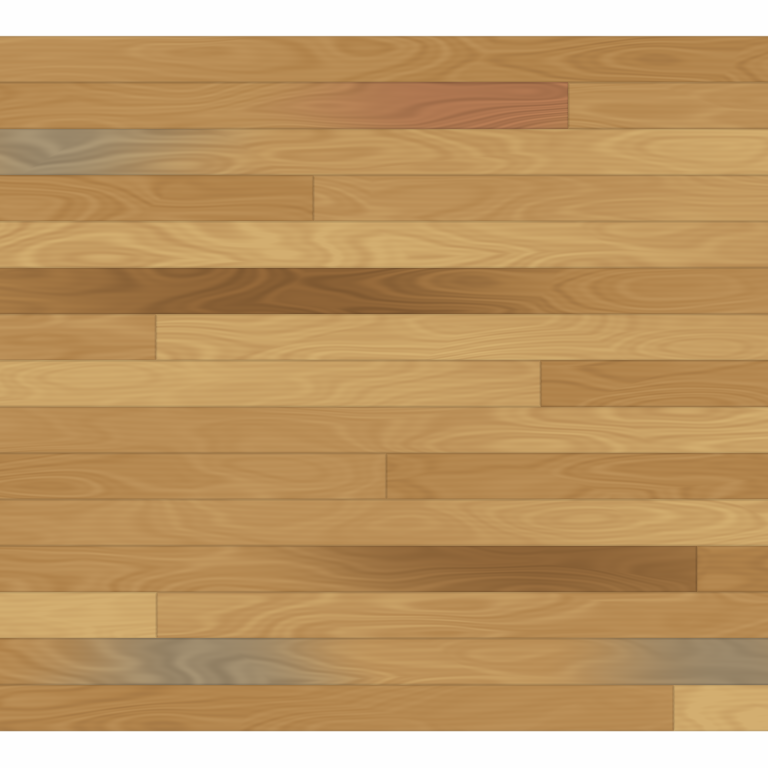
Write a Shadertoy shader that draws this texture.

```glsl
const int ROWS = 15;
const float FLOOR_TOP = 0.953;
const float FLOOR_BOTTOM = 0.048;
const float SEAM_WIDTH = 0.0016;
const float SEAM_DARKENING = 0.13;
const vec2 GRAIN_SCALE = vec2(7.0, 38.0);
const float RING_DENSITY = 15.0;
const float RING_CONTRAST = 0.17;
const float TONE_DRIFT = 0.16;

const vec3 MARGIN = vec3(0.995);
const vec3 BROWN = vec3(0.61, 0.44, 0.25);
const vec3 OCHRE = vec3(0.69, 0.51, 0.29);
const vec3 TAN = vec3(0.74, 0.57, 0.35);
const vec3 CREAM = vec3(0.81, 0.66, 0.42);
const vec3 STAIN_COLORS[3] = vec3[3](
    vec3(0.57, 0.52, 0.43), vec3(0.66, 0.43, 0.30), vec3(0.51, 0.35, 0.19));

// Rows run from the top; joint 0 means one board with a gradual tone change
const float JOINT[ROWS] = float[ROWS](
    0.0, 0.74, 0.0, 0.408, 0.0, 0.0, 0.203, 0.704, 0.0, 0.503, 0.0, 0.907, 0.204, 0.0, 0.877);
const float TONE_LEFT[ROWS] = float[ROWS](
    0.52, 0.5, 0.7, 0.42, 0.95, 0.2, 0.6, 0.87, 0.52, 0.5, 0.5, 0.48, 0.97, 0.55, 0.5);
const float TONE_RIGHT[ROWS] = float[ROWS](
    0.48, 0.62, 0.95, 0.68, 0.72, 0.5, 0.85, 0.4, 0.92, 0.36, 0.95, 0.38, 0.65, 0.6, 0.92);

// Stains: row, centre, half length, colour index
const int STAINS = 6;
const vec4 STAIN[STAINS] = vec4[STAINS](
    vec4(2.0, 0.06, 0.36, 0.0), vec4(13.0, 0.25, 0.27, 0.0), vec4(13.0, 0.96, 0.30, 0.0),
    vec4(1.0, 0.66, 0.36, 1.0), vec4(11.0, 0.70, 0.48, 2.0), vec4(5.0, 0.36, 0.50, 2.0));

float hash(vec2 p) {
    return fract(sin(dot(p, vec2(127.1, 311.7))) * 4375.85);
}

// Layered, mutually bent sines, roughly -1 to 1
float waves(vec2 p) {
    float sum = 0.0, amplitude = 0.55;
    for (int i = 0; i < 4; i++) {
        sum += amplitude * sin(p.x + 1.4 * sin(p.y));
        p = mat2(0.8, 0.6, -0.6, 0.8) * p * 1.75 + 2.3;
        amplitude *= 0.45;
    }
    return sum;
}

// Distance to the nearest scattered knot centre
float knotDistance(vec2 p) {
    float nearest = 9.0;
    vec2 cell = floor(p);
    for (int j = -1; j <= 1; j++)
    for (int i = -1; i <= 1; i++) {
        vec2 c = cell + vec2(i, j);
        vec2 center = c + vec2(hash(c), hash(c + 17.0));
        nearest = min(nearest, length(p - center));
    }
    return nearest;
}

vec3 woodColor(float tone) {
    vec3 color = mix(BROWN, OCHRE, clamp(tone * 3.0, -0.8, 1.0));
    color = mix(color, TAN, clamp(tone * 3.0 - 1.0, 0.0, 1.0));
    return mix(color, CREAM, clamp(tone * 3.0 - 2.0, 0.0, 1.25));
}

void mainImage(out vec4 fragColor, in vec2 fragCoord) {
    vec2 uv = fragCoord / iResolution.xy;
    vec2 pixel = 1.0 / iResolution.xy;
    float rowHeight = (FLOOR_TOP - FLOOR_BOTTOM) / float(ROWS);

    // Board layout
    float rowPos = (FLOOR_TOP - uv.y) / rowHeight;
    int row = clamp(int(floor(rowPos)), 0, ROWS - 1);
    float joint = JOINT[row];
    bool isRight = uv.x >= joint;
    float blend = joint > 0.0
        ? smoothstep(joint - pixel.x, joint + pixel.x, uv.x)
        : smoothstep(0.0, 1.0, uv.x);
    float tone = mix(TONE_LEFT[row], TONE_RIGHT[row], blend);

    // Grain: contour lines of a stretched field, curled around knots
    vec2 seed = 40.0 * vec2(hash(vec2(row, isRight)), hash(vec2(isRight, row + 5)));
    vec2 p = uv * GRAIN_SCALE + seed;
    float knot = knotDistance(p * vec2(0.42, 0.34));
    float field = waves(p * 0.75) + 0.9 * exp(-5.0 * knot * knot);
    float drift = waves(p * vec2(0.6, 0.35) + 11.0);
    float rings = 0.6 * sin(field * RING_DENSITY)
                + 0.4 * sin(field * RING_DENSITY * 2.3 + drift * 4.0);
    float figure = 0.35 + 0.65 * smoothstep(-0.6, 0.7, waves(p * 0.4 + 5.0));
    float fibre = sin(uv.y * 820.0 + 5.0 * field + 3.0 * sin(uv.x * 9.0 + seed.x));
    tone += RING_CONTRAST * figure * rings + TONE_DRIFT * drift + 0.035 * fibre;
    vec3 color = woodColor(tone);

    // Mineral and heartwood stains stay inside their own board
    for (int i = 0; i < STAINS; i++) {
        vec4 s = STAIN[i];
        if (int(s.x) != row || (s.y >= joint) != isRight) continue;
        float reach = abs(uv.x - s.y) / s.z + 0.18 * field;
        float amount = 0.8 * (1.0 - smoothstep(0.1, 1.0, reach));
        color = mix(color, STAIN_COLORS[int(s.w)] * (1.0 + 0.09 * figure * rings), amount);
    }

    // Seams between rows and at board ends
    float rowGap = abs(rowPos - round(rowPos)) * rowHeight;
    float endGap = joint > 0.0 ? abs(uv.x - joint) : 1.0;
    float seam = 1.0 - smoothstep(0.0, SEAM_WIDTH + pixel.y, min(rowGap, endGap));
    color *= 1.0 - SEAM_DARKENING * seam;

    // Pale margin above and below
    float inside = smoothstep(-pixel.y, pixel.y, min(uv.y - FLOOR_BOTTOM, FLOOR_TOP - uv.y));
    fragColor = vec4(mix(MARGIN, color, inside), 1.0);
}
```
